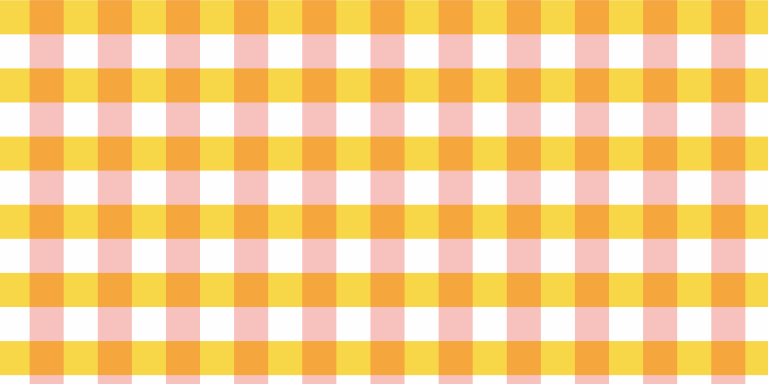
Reproduce this pattern procedurally as a Shadertoy shader.

```glsl
// Gingham check: even pink columns crossing even yellow rows on white.
// Each stripe set is a repeated 1D distance, and the crossings take a
// warm orange. Lengths are fractions of the canvas height.

const float PERIOD = 0.17752;

// Coverage of stripes half a period wide, the first one beginning at start.
float stripes(float coord, float start, float pixel) {
    float phase = fract((coord - start) / PERIOD + 0.25);
    float inside = (0.25 - abs(phase - 0.5)) * PERIOD;
    return clamp(inside / pixel + 0.5, 0.0, 1.0);
}

void mainImage(out vec4 fragColor, in vec2 fragCoord) {
    float pixel = 1.0 / iResolution.y;
    vec2 pos = fragCoord * pixel;

    // Columns run from the left edge, rows from the top edge
    float column = stripes(pos.x, 0.0771, pixel);
    float row = stripes(1.0 - pos.y, 0.0006, pixel);

    // Blend the four cloth colours by stripe coverage
    vec3 white = vec3(1.0, 0.995, 0.995);
    vec3 pink = vec3(0.97, 0.76, 0.74);
    vec3 yellow = vec3(0.97, 0.84, 0.28);
    vec3 orange = vec3(0.96, 0.65, 0.24);
    vec3 cloth = mix(mix(white, pink, column), mix(yellow, orange, column), row);

    fragColor = vec4(cloth, 1.0);
}
```
